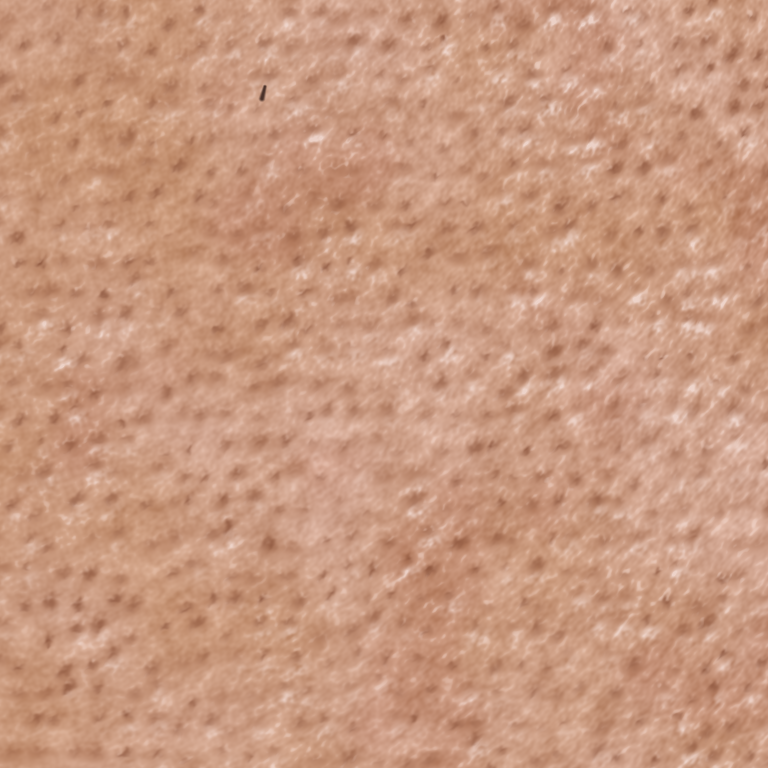
This texture is drawn by a WebGL 2 fragment shader. Its source:

```glsl
#version 300 es
precision highp float;
// Close view of warm skin with scattered pores, moist glints and a few short hairs.
uniform vec2 u_resolution;
out vec4 fragColor;

vec2 hash2(vec2 c) {
  vec3 q = fract(vec3(c.xyx) * vec3(0.1031, 0.1030, 0.0973));
  q += dot(q, q.yzx + 33.33);
  return fract((q.xx + q.yz) * q.zy);
}

mat2 rotation(float angle) {
  float c = cos(angle), s = sin(angle);
  return mat2(c, -s, s, c);
}

float corner(vec2 cell, vec2 offset) {
  float angle = 6.2832 * hash2(cell + 71.0).x;
  return dot(vec2(cos(angle), sin(angle)), offset);
}

// Gradient noise, roughly -1 to 1
float noise(vec2 p) {
  vec2 i = floor(p), f = p - i;
  vec2 u = f * f * f * (f * (f * 6.0 - 15.0) + 10.0);
  vec2 e = vec2(1.0, 0.0);
  float low = mix(corner(i, f), corner(i + e.xy, f - e.xy), u.x);
  float high = mix(corner(i + e.yx, f - e.yx), corner(i + e.xx, f - e.xx), u.x);
  return 1.5 * mix(low, high, u.y);
}

// x: pore core, y: soft hollow around it, z: glint on the lower rim
vec3 pores(vec2 p) {
  vec2 g = p * 25.0 + 0.3 * vec2(noise(p * 7.0), noise(p * 7.0 + 40.0));
  vec2 home = floor(g);
  vec3 sum = vec3(0.0);
  for (int y = -1; y <= 1; y++) {
    for (int x = -1; x <= 1; x++) {
      vec2 cell = home + vec2(x, y);
      vec2 spot = hash2(cell + 9.0), kind = hash2(cell + 205.0);
      vec2 d = g - cell - 0.5 - 0.6 * (spot - 0.5);
      d.x -= 0.25 * (mod(cell.y, 2.0) * 2.0 - 1.0);
      vec2 hole = rotation(0.5 + 0.8 * (kind.x - 0.5)) * d;
      hole *= vec2(0.8, 1.2);
      float size = mix(0.13, 0.23, kind.y);
      sum.x += mix(0.25, 1.0, kind.x) * exp(-dot(hole, hole) / (size * size));
      sum.y += mix(0.35, 1.0, kind.y) * exp(-dot(hole, hole) / 0.12);
      vec2 rim = rotation(0.5) * (d - vec2(0.10, -0.36));
      rim *= vec2(3.0, 5.0);
      sum.z += smoothstep(0.2, 1.0, spot.y) * exp(-dot(rim, rim));
    }
  }
  return sum;
}

// Sparse tapered hairs
float hairs(vec2 p) {
  vec2 g = p * 5.0, cell = floor(g);
  vec2 pick = hash2(cell + 31.0), place = hash2(cell + 83.0);
  vec2 d = rotation(1.2 + 0.3 * (place.x - 0.5)) * (g - cell - mix(vec2(0.25), vec2(0.75), place));
  float along = clamp(d.x, -0.04, 0.04);
  float width = 0.012 - 0.12 * along;
  float gap = length(d - vec2(along, 0.0));
  return step(pick.x, 0.07) * (1.0 - smoothstep(width * 0.2, width + 0.01, gap));
}

void main() {
  vec2 p = gl_FragCoord.xy / u_resolution.y;
  vec2 grain = rotation(0.35 + 0.3 * p.x) * p;

  // Broad tone: ochre on the left, pinker and shinier on the right
  float patches = noise(p * 3.5 + 3.0) + 0.7 * noise(p * 8.0);
  float pink = clamp(0.28 + 0.4 * p.x + 0.45 * patches, 0.0, 1.0);
  vec3 color = mix(vec3(0.785, 0.590, 0.465), vec3(0.832, 0.662, 0.585), pink);
  float flush = smoothstep(0.15, 0.8, noise(p * 4.5 + 17.0) + 0.4 * noise(p * 11.0));
  color = mix(color, vec3(0.745, 0.520, 0.425), 0.5 * flush);

  // Skin relief, from soft mounds down to fine grain
  float mounds = noise(p * vec2(13.0, 17.0) + 53.0);
  float folds = noise(grain * vec2(28.0, 42.0));
  float streaks = noise(grain * vec2(58.0, 95.0) + 11.0);
  float specks = noise(grain * vec2(120.0, 150.0) + 29.0);
  float relief = 0.040 * mounds + 0.052 * folds + 0.048 * streaks + 0.036 * specks;
  color += relief * mix(0.85, 1.25, p.x) * vec3(0.80, 1.0, 1.12);

  // Pores
  vec3 pore = pores(p + 0.004 * vec2(streaks, specks) + 0.003 * folds);
  float depth = 0.85 + 0.4 * noise(p * 5.0 + 60.0) + 0.2 * streaks;
  color = mix(color, vec3(0.690, 0.455, 0.325), 0.42 * min(pore.y, 1.0) * depth);
  color = mix(color, vec3(0.490, 0.270, 0.180), 0.62 * min(pore.x, 1.0) * depth);

  // Moist highlights: rims of pores and loose flecks in shiny patches
  float shine = clamp(0.3 + 0.4 * p.x + 0.7 * noise(p * 6.0 + 90.0) + 0.3 * mounds, 0.08, 1.0);
  float flecks = smoothstep(0.3, 1.0, 0.8 * streaks + 0.6 * specks + 0.4 * folds);
  float glint = pore.z * (0.75 + 0.6 * streaks + 0.5 * specks) + 0.4 * flecks * (1.0 - min(pore.x, 1.0));
  color = mix(color, vec3(0.945, 0.855, 0.825), clamp(glint * shine, 0.0, 0.85));

  color = mix(color, vec3(0.200, 0.120, 0.100), 0.85 * hairs(p));
  fragColor = vec4(clamp(color, 0.0, 1.0), 1.0);
}
```
